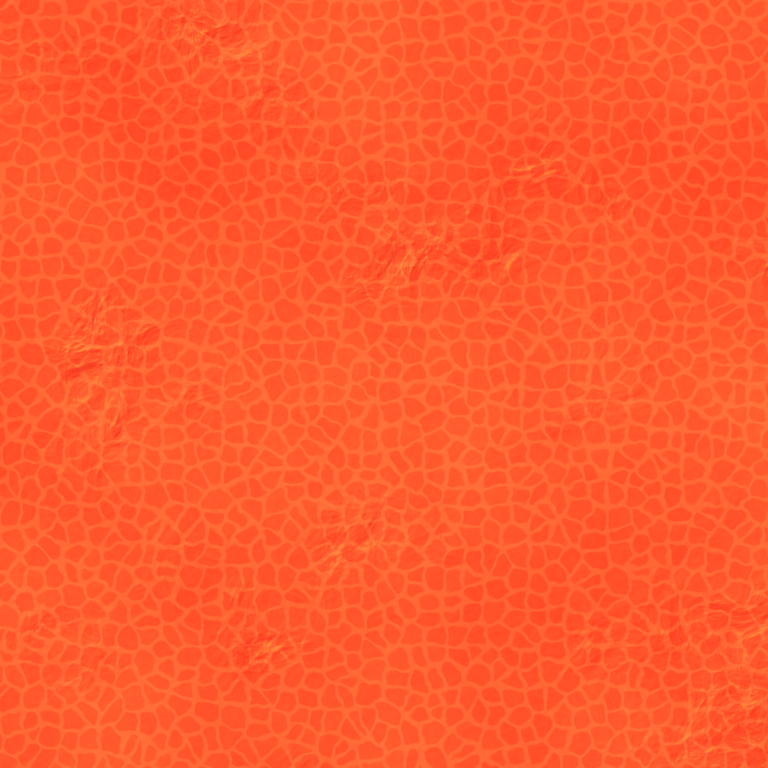
A WebGL 1 fragment shader for this texture:

```glsl
precision highp float;
// Orange pebbled hide: rounded Voronoi cells divided by paler veins,
// with broad tonal drift and patches of crumpled relief. The relief is
// ridged gradient noise lit from one side, with ochre glints on its crests.

uniform vec2 u_resolution;

const vec3 DEEP_ORANGE = vec3(1.0, 0.27, 0.14);
const vec3 PALE_ORANGE = vec3(1.0, 0.45, 0.23);
const vec3 OCHRE = vec3(1.0, 0.58, 0.20);
const vec3 CRIMSON = vec3(0.95, 0.22, 0.13);

const float CELLS = 38.0;         // cells across the canvas
const float JITTER = 0.86;        // irregularity of cell sites
const float CORNER = 15.0;        // higher gives sharper cell corners
const float VEIN_HALF = 0.085;    // half vein width, in cells
const float VEIN_SOFT = 0.055;    // vein edge softness, in cells
const float CELL_TONE = 0.33;
const float VEIN_TONE = 0.78;
const float DRIFT = 0.27;         // strength of broad tonal clouds
const float CRUMPLE_SCALE = 13.0;
const float RELIEF = 6.5;         // strength of crumpled shading
const vec2 LIGHT_STEP = vec2(-0.0018, 0.0024);

vec2 hash2(vec2 p) {
  vec3 q = fract(p.xyx * vec3(0.1031, 0.1030, 0.0973));
  q += dot(q, q.yzx + 33.33);
  return fract((q.xx + q.yz) * q.zy);
}

float cornerSlope(vec2 corner, vec2 offset) {
  float angle = 6.28318 * hash2(corner + 71.0).x;
  return dot(vec2(cos(angle), sin(angle)), offset);
}

float gradientNoise(vec2 p) {
  vec2 i = floor(p);
  vec2 f = p - i;
  vec2 u = f * f * f * (f * (f * 6.0 - 15.0) + 10.0);
  vec2 x = vec2(1.0, 0.0);
  float low = mix(cornerSlope(i, f), cornerSlope(i + x, f - x), u.x);
  float high = mix(cornerSlope(i + x.yx, f - x.yx),
                   cornerSlope(i + 1.0, f - 1.0), u.x);
  return mix(low, high, u.y);
}

float clouds(vec2 p) {
  return gradientNoise(p) + 0.5 * gradientNoise(p * 2.1 + 17.0)
       + 0.25 * gradientNoise(p * 4.3 + 41.0);
}

// Creased height field: valleys and ridges where the noise changes sign.
float crumple(vec2 p) {
  float height = 0.0;
  float amplitude = 0.5;
  p *= CRUMPLE_SCALE;
  p += 0.5 * vec2(gradientNoise(p + 5.0), gradientNoise(p + 29.0));
  for (int octave = 0; octave < 5; octave++) {
    height -= amplitude * abs(gradientNoise(p));
    p = mat2(1.6, 1.2, -1.2, 1.6) * p + 13.0;
    amplitude *= 0.53;
  }
  return height;
}

vec2 siteOffset(vec2 cell) {
  return 0.5 + JITTER * (hash2(cell) - 0.5);
}

// Returns rounded distance to the cell border, and a random value per cell.
vec2 pebbles(vec2 p) {
  vec2 base = floor(p);
  vec2 home = base;
  vec2 toHome = vec2(0.0);
  float nearest = 8.0;
  for (int y = -1; y <= 1; y++) {
    for (int x = -1; x <= 1; x++) {
      vec2 cell = base + vec2(float(x), float(y));
      vec2 toSite = cell + siteOffset(cell) - p;
      float d = dot(toSite, toSite);
      if (d < nearest) { nearest = d; home = cell; toHome = toSite; }
    }
  }
  float sum = 0.0;
  for (int y = -2; y <= 2; y++) {
    for (int x = -2; x <= 2; x++) {
      vec2 cell = home + vec2(float(x), float(y));
      vec2 toSite = cell + siteOffset(cell) - p;
      vec2 across = toSite - toHome;
      if (dot(across, across) > 0.0001) {
        float border = dot(0.5 * (toSite + toHome), normalize(across));
        sum += exp(-CORNER * border);
      }
    }
  }
  return vec2(-log(sum) / CORNER, hash2(home + 113.0).x);
}

void main() {
  float side = min(u_resolution.x, u_resolution.y);
  vec2 p = gl_FragCoord.xy / side;

  // Pebbles and veins, slightly bent so borders are not straight
  vec2 bend = vec2(gradientNoise(p * 62.0), gradientNoise(p * 62.0 + 37.0));
  vec2 pebble = pebbles(p * CELLS + 0.22 * bend);
  float halfWidth = VEIN_HALF * (1.0 + 0.6 * gradientNoise(p * 21.0 + 9.0));
  float soft = max(VEIN_SOFT, 0.7 * CELLS / side);
  float vein = 1.0 - smoothstep(halfWidth - soft, halfWidth + soft, pebble.x);
  float tone = mix(CELL_TONE + 0.12 * (pebble.y - 0.5), VEIN_TONE, vein);

  // Broad clouds and fine grain
  tone += DRIFT * clouds(p * 3.2 + 3.0);
  tone += 0.10 * gradientNoise(p * 120.0);

  // Crumpled patches, lit from the upper left
  float patches = 0.14 + smoothstep(-0.05, 0.65, clouds(p * 3.7 + 23.0));
  float lit = RELIEF * patches * (crumple(p) - crumple(p + LIGHT_STEP));
  tone += lit;

  vec3 color = mix(DEEP_ORANGE, PALE_ORANGE, clamp(tone, 0.0, 1.15));
  float grit = smoothstep(0.15, 0.5, gradientNoise(p * 105.0 + 51.0));
  float glint = smoothstep(0.16, 0.55, lit) + 0.5 * grit * vein * patches;
  color = mix(color, OCHRE, 0.55 * min(glint, 1.0));
  color = mix(color, CRIMSON, 0.6 * smoothstep(0.18, 0.6, -lit));
  gl_FragColor = vec4(color, 1.0);
}
```
